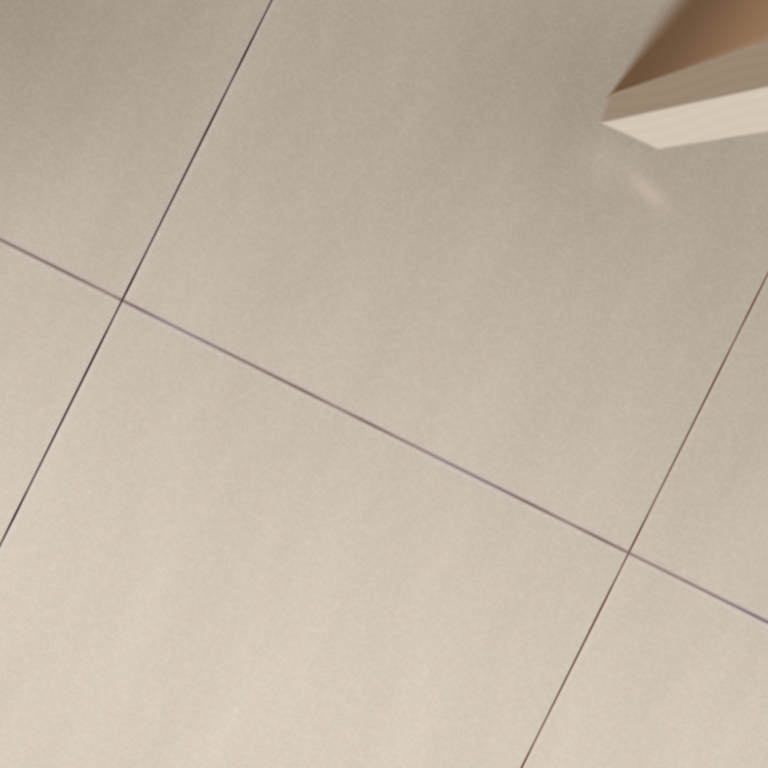
Give the GLSL for this texture, as a Shadertoy shader.

```glsl
const float TILE_SIZE = 0.737;
const float TILE_ANGLE = -0.4625;
const vec2 CROSSING = vec2(0.159, 0.609);
const float COLUMN_SPREAD = 0.0017;
const float ROW_SPREAD = 0.0025;
const float GRAIN_SIZE = 0.0062;
const float GRAIN_AMOUNT = 0.025;
const float STREAK_AMOUNT = 0.011;
const float TILE_VARIATION = 0.010;

const vec3 STONE_LIGHT = vec3(0.853, 0.804, 0.750);
const vec3 STONE_DARK = vec3(0.672, 0.624, 0.570);
const vec3 JOINT_DARK = vec3(0.31, 0.27, 0.26);
const vec3 JOINT_BROWN = vec3(0.47, 0.38, 0.33);
const vec3 JOINT_MAUVE = vec3(0.53, 0.45, 0.43);
const vec3 JOINT_BLUE = vec3(0.50, 0.47, 0.55);
const vec3 SHADOW_DEEP = vec3(0.42, 0.32, 0.23);
const vec3 SHADOW_WARM = vec3(0.59, 0.46, 0.35);
const vec3 LEG_TOP = vec3(0.60, 0.53, 0.45);
const vec3 LEG_SIDE = vec3(0.83, 0.78, 0.71);

float hash(vec2 p) {
    return fract(sin(dot(p, vec2(127.1, 311.7))) * 43758.55);
}

// Distance to the nearest jittered cell point
float cellular(vec2 p) {
    vec2 cell = floor(p);
    float nearest = 2.0;
    for (int y = -1; y <= 1; y++)
    for (int x = -1; x <= 1; x++) {
        vec2 c = cell + vec2(x, y);
        vec2 point = c + vec2(hash(c), hash(c + 37.3));
        nearest = min(nearest, distance(p, point));
    }
    return nearest;
}

// Layered sines, stretched along the tile columns
float streaks(vec2 p) {
    float sum = 0.0, amplitude = 0.5, frequency = 23.0;
    for (int i = 0; i < 4; i++) {
        float phase = float(i) * 2.1;
        float bend = 1.4 * sin(p.y * frequency * 0.21 + phase);
        sum += amplitude * sin(p.x * frequency + bend) * sin(p.y * frequency * 0.17 + p.x * 9.0 + phase);
        amplitude *= 0.8;
        frequency *= 1.8;
    }
    return sum;
}

// Signed distance to the line a-b, positive on its left
float leftOf(vec2 p, vec2 a, vec2 b) {
    vec2 d = normalize(b - a);
    return d.x * (p.y - a.y) - d.y * (p.x - a.x);
}

float cover(float d, float softness) {
    return smoothstep(-softness, softness, d);
}

float glow(vec2 v) {
    return exp(-dot(v, v));
}

vec3 stone(vec2 uv, vec2 p, vec2 tile) {
    float shade = smoothstep(0.10, 1.15, 0.85 * uv.y + 0.3 * uv.x);
    vec3 color = mix(STONE_LIGHT, STONE_DARK, shade);
    color -= 0.06 * smoothstep(0.35, 0.0, distance(uv, vec2(0.0, 1.0)));
    float grain = cellular(p / GRAIN_SIZE) + 0.6 * cellular(p / (GRAIN_SIZE * 2.3)) - 0.78;
    color += GRAIN_AMOUNT * grain + STREAK_AMOUNT * streaks(p);
    return color + TILE_VARIATION * (hash(tile + 5.0) - 0.5);
}

vec3 addJoints(vec3 color, vec2 p, float pixel) {
    vec2 index = round(p / TILE_SIZE);
    vec2 offset = p - index * TILE_SIZE;
    // Soft line profile, never narrower than a pixel
    vec2 spread = max(vec2(COLUMN_SPREAD, ROW_SPREAD), 0.6 * pixel);
    vec2 profile = offset / spread;
    vec2 line = exp(-profile * profile);
    // Uneven wear and bluish stretches along each joint
    vec2 wear = 0.82 + 0.14 * sin(p.yx * 37.0 + 1.7 * sin(p.yx * 19.0));
    float blue = 0.6 * smoothstep(0.3, 1.0, sin(p.x * 15.0 + 0.3));
    vec3 columnColor = mix(JOINT_DARK, JOINT_BROWN, clamp(index.x, 0.0, 1.0));
    vec3 rowColor = mix(JOINT_MAUVE, JOINT_BLUE, blue);
    // Pale bevel beside the joints
    vec2 side = (offset - vec2(0.004, -0.005)) / 0.003;
    vec2 bevel = exp(-side * side);
    color += 0.018 * max(bevel.x, bevel.y);
    color = mix(color, rowColor, line.y * wear.y);
    return mix(color, columnColor, line.x * wear.x);
}

vec3 addLeg(vec3 color, vec2 uv, float pixel) {
    const vec2 tip = vec2(0.783, 0.840), heel = vec2(0.857, 0.806);
    const vec2 back = vec2(0.794, 0.876);
    // Ambient darkening and the pale reflection on the floor
    color -= 0.05 * glow((uv - back) * 6.7);
    vec2 glint = mat2(0.707, -0.707, 0.707, 0.707) * (uv - vec2(0.846, 0.749));
    color += vec3(0.075, 0.06, 0.05) * glow(glint * vec2(90.0, 36.0));
    color += 0.045 * glow((uv - vec2(0.80, 0.79)) * 25.0);

    float shadow = -leftOf(uv, back, vec2(0.885, 1.0));
    float aboveBack = leftOf(uv, back, vec2(1.0, 0.945));
    float aboveRidge = leftOf(uv, tip, vec2(1.0, 0.887));
    float body = min(-leftOf(uv, tip, back), -aboveBack);
    float side = min(leftOf(uv, tip, heel), leftOf(uv, heel, vec2(1.0, 0.829)));
    float softness = mix(0.004, 0.020, smoothstep(0.88, 1.0, uv.y));
    vec3 shadowColor = mix(SHADOW_DEEP, SHADOW_WARM, smoothstep(0.0, 0.13, shadow));
    color = mix(color, shadowColor, cover(min(shadow, aboveBack), softness));
    float wood = 0.006 * sin(aboveRidge * 420.0 + 2.0 * sin(uv.x * 31.0));
    color = mix(color, LEG_TOP + wood, cover(min(body, aboveRidge), 0.003 + pixel));
    return mix(color, LEG_SIDE + wood, cover(min(side, -aboveRidge), 0.002 + pixel));
}

void mainImage(out vec4 fragColor, in vec2 fragCoord) {
    vec2 uv = fragCoord / iResolution.xy;
    float pixel = 1.0 / iResolution.y;
    vec2 across = vec2(cos(TILE_ANGLE), sin(TILE_ANGLE));
    vec2 p = vec2(dot(uv - CROSSING, across), dot(uv - CROSSING, vec2(-across.y, across.x)));
    vec3 color = stone(uv, p, floor(p / TILE_SIZE));
    color = addJoints(color, p, pixel);
    fragColor = vec4(clamp(addLeg(color, uv, pixel), 0.0, 1.0), 1.0);
}
```
